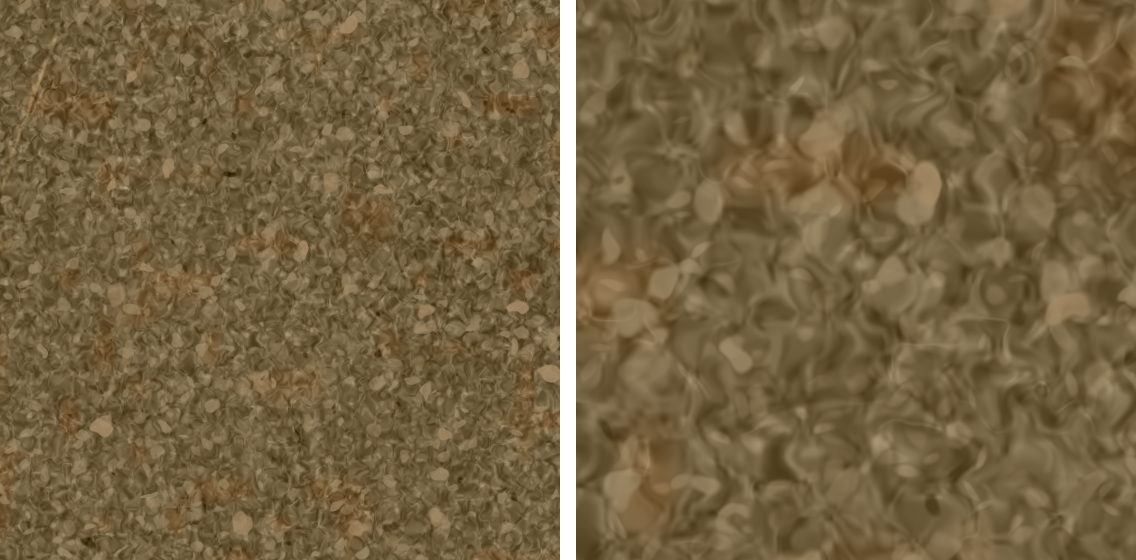
Left, the full canvas; right, a detail of the centre.
Give the GLSL for this texture, as a three.js fragment shader.

```glsl
// Worn brown terrazzo: fine mottled grain, scattered pale stone chips,
// a few dark pits and one thin pale seam at the upper left.
// Grain is warped value noise; chips are soft ellipses on jittered grids.

varying vec2 vUv;

const vec3 BINDER = vec3(0.430, 0.362, 0.237);
const vec3 PALE_TINT = vec3(1.02, 0.99, 0.93);
const vec3 PINK_TINT = vec3(1.12, 0.93, 0.83);

vec2 hash2(vec2 p) {
  vec3 q = fract(p.xyx * vec3(0.1031, 0.1030, 0.0973));
  q += dot(q, q.yzx + 33.33);
  return fract((q.xx + q.yz) * q.zy);
}

// Smooth value noise from 0 to 1.
float noise(vec2 p) {
  vec2 cell = floor(p);
  vec2 f = fract(p);
  f = f * f * (3.0 - 2.0 * f);
  float low = mix(hash2(cell).x, hash2(cell + vec2(1.0, 0.0)).x, f.x);
  float high = mix(hash2(cell + vec2(0.0, 1.0)).x, hash2(cell + 1.0).x, f.x);
  return mix(low, high, f.y);
}

vec2 wobble(vec2 p, float frequency) {
  return vec2(noise(p * frequency + 17.3), noise(p * frequency + 71.9)) - 0.5;
}

mat2 rotation(float angle) {
  float c = cos(angle);
  float s = sin(angle);
  return mat2(c, -s, s, c);
}

// Strength of scattered tilted ellipses; radius and softness in canvas units.
float chips(vec2 p, float cells, float density, float radius, float softness, float seed) {
  vec2 home = floor(p * cells);
  float strength = 0.0;
  for (int y = -1; y <= 1; y++) {
    for (int x = -1; x <= 1; x++) {
      vec2 cell = home + vec2(float(x), float(y));
      vec2 place = hash2(cell + seed);
      vec2 kind = hash2(cell + seed + 37.0);
      vec2 form = hash2(cell + seed + 91.0);
      float angle = 0.9 + (form.x - 0.5) * 2.6;
      vec2 d = rotation(angle) * (p - (cell + place) / cells);
      float size = radius * mix(0.65, 1.15, kind.y);
      d.y /= mix(0.4, 0.85, form.y);
      float cover = 1.0 - smoothstep(-softness, softness, length(d) - size);
      float shade = mix(0.4, 1.0, fract(kind.y * 7.0 + form.x));
      strength = max(strength, cover * shade * step(kind.x, density));
    }
  }
  return strength;
}

// Mottled grain around zero, with short curly light and dark strokes.
float grain(vec2 p) {
  vec2 q = p + wobble(p, 60.0) * 0.016;
  float coarse = noise(q * vec2(105.0, 85.0)) - 0.5;
  float fine = noise(q * vec2(215.0, 170.0) + 40.0) - 0.5;
  float curl = 1.0 - smoothstep(0.0, 0.13, abs(noise(q * 62.0 + 9.0) - 0.5));
  float gate = smoothstep(0.45, 0.75, noise(p * 48.0 + 5.0));
  return coarse * 0.17 + fine * 0.13 + curl * gate * 0.055 - 0.008;
}

// Distance to a line segment.
float segment(vec2 p, vec2 a, vec2 b) {
  vec2 along = b - a;
  float t = clamp(dot(p - a, along) / dot(along, along), 0.0, 1.0);
  return length(p - a - along * t);
}

void main() {
  vec2 p = vUv;
  vec2 rough = p + wobble(p, 75.0) * 0.009;

  // Binder with broad, faint changes of tone and grain contrast.
  float cloud = noise(p * 4.0 + 3.0) - 0.5;
  float contrast = mix(0.8, 1.2, noise(p * 9.0 + 21.0));
  vec3 color = BINDER + cloud * 0.025 + grain(p) * contrast;
  color += vec3(0.035, -0.005, -0.025) * smoothstep(0.68, 0.95, noise(p * 16.0 + 55.0));

  // Pale chips, from many small ones to a few large pinkish ones.
  float small = chips(rough, 68.0, 0.38, 0.0072, 0.0028, 11.0);
  float medium = chips(rough, 33.0, 0.34, 0.0125, 0.0030, 203.0);
  float large = chips(rough, 14.0, 0.17, 0.0185, 0.0032, 401.0);
  color += small * 0.105 * PALE_TINT;
  color = mix(color, BINDER + 0.19 * PALE_TINT, medium * 0.78);
  color = mix(color, BINDER + 0.20 * PINK_TINT, large * 0.88);

  // Dark pits.
  float pits = chips(rough, 38.0, 0.09, 0.0065, 0.0030, 607.0);
  float holes = chips(rough, 11.0, 0.06, 0.0110, 0.0035, 809.0);
  color -= pits * 0.13 + holes * 0.17;

  // Worn seam, pale with a dim lower edge.
  float seam = segment(p + wobble(p, 45.0) * 0.006, vec2(-0.01, 0.63), vec2(0.10, 0.94));
  float wear = mix(0.35, 1.0, noise(p * 40.0 + 31.0));
  color -= 0.03 * (1.0 - smoothstep(0.004, 0.012, seam));
  color += vec3(0.16, 0.13, 0.09) * wear * (1.0 - smoothstep(0.001, 0.005, seam));

  gl_FragColor = vec4(clamp(color, 0.0, 1.0), 1.0);
}
```
